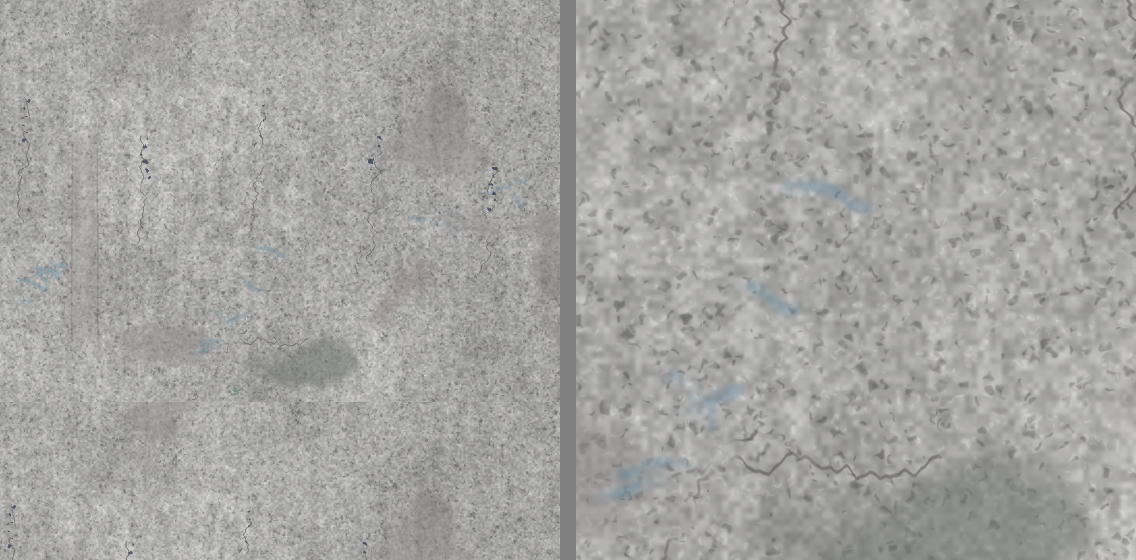
Left: the whole. Right: its middle third, enlarged.
This texture is drawn by a three.js fragment shader. Its source:

```glsl
// Weathered grey concrete wall with pits, smooth patches, cracks, chips and faded paint scuffs.
varying vec2 vUv;

const vec3 CONCRETE = vec3(0.657, 0.655, 0.649);
const vec3 MORTAR = vec3(0.590, 0.583, 0.573);
const vec3 SOOT = vec3(0.43, 0.445, 0.435);
const vec3 RUST = vec3(0.52, 0.46, 0.45);
const vec3 CHIP = vec3(0.23, 0.25, 0.34);
const vec3 CRACK = vec3(0.36, 0.355, 0.35);
const vec3 BLUE_PAINT = vec3(0.42, 0.54, 0.66);
const vec3 GREEN_PAINT = vec3(0.20, 0.53, 0.44);
const float SEAM = 0.283;

vec2 hash2(vec2 p) {
  vec3 q = fract(p.xyx * vec3(0.1031, 0.1030, 0.0973));
  q += dot(q, q.yzx + 33.33);
  return fract((q.xx + q.yz) * q.zy);
}

float noise(vec2 p) {
  vec2 i = floor(p), f = fract(p);
  f = f * f * (3.0 - 2.0 * f);
  float low = mix(hash2(i).x, hash2(i + vec2(1.0, 0.0)).x, f.x);
  float high = mix(hash2(i + vec2(0.0, 1.0)).x, hash2(i + 1.0).x, f.x);
  return mix(low, high, f.y);
}

float fbm(vec2 p) {
  float sum = 0.0, gain = 0.533;
  for (int i = 0; i < 4; i++) {
    sum += gain * noise(p);
    p = mat2(1.6, 1.2, -1.2, 1.6) * p + 7.3;
    gain *= 0.5;
  }
  return sum;
}

// Irregular specks, one per cell, present in the given share of cells
float specks(vec2 p, float cells, float share) {
  vec2 g = p * cells;
  g += 0.9 * vec2(noise(g * 1.7), noise(g * 1.7 + 31.0));
  float cover = 0.0;
  for (int k = 0; k < 9; k++) {
    vec2 cell = floor(g) + vec2(mod(float(k), 3.0), floor(float(k) / 3.0)) - 1.0;
    vec2 kind = hash2(cell + 51.7);
    float radius = mix(0.15, 0.5, kind.y * kind.y);
    float d = length(g - cell - hash2(cell));
    cover = max(cover, step(kind.x, share) * (1.0 - smoothstep(radius * 0.4, radius + 0.2, d)));
  }
  return cover;
}

// Soft tilted patch with a ragged rim
float blotch(vec2 p, vec2 centre, vec2 radius, float angle) {
  float c = cos(angle), s = sin(angle);
  vec2 q = mat2(c, -s, s, c) * (p - centre) / radius;
  return 1.0 - smoothstep(0.45, 1.25, length(q) + 2.0 * (fbm(p * 15.0) - 0.5));
}

// Distance to a wandering line from a to b
float wander(vec2 p, vec2 a, vec2 b, float sway) {
  vec2 ab = b - a;
  float t = clamp(dot(p - a, ab) / dot(ab, ab), 0.0, 1.0);
  float offset = sway * (fbm(vec2(t * length(ab) * 45.0, a.x * 91.0)) - 0.5);
  return length(p - a - ab * t - normalize(vec2(-ab.y, ab.x)) * offset);
}

float crack(vec2 p, vec2 a, vec2 b) {
  float d = wander(p, a, b, 0.04);
  return (1.0 - smoothstep(0.0003, 0.0019, d)) * smoothstep(0.15, 0.5, noise(p * 45.0));
}

// Column of small chips below a head point
float chips(vec2 p, vec2 head) {
  float cover = 0.0;
  vec2 ragged = 0.006 * vec2(noise(p * 190.0), noise(p * 190.0 + 40.0));
  for (int i = 0; i < 6; i++) {
    vec2 r = hash2(vec2(float(i) * 3.1, head.x * 97.0));
    vec2 q = p + ragged - head - vec2((r.x - 0.5) * 0.018, -0.014 * float(i));
    float size = mix(0.001, 0.0045, r.y);
    cover = max(cover, 1.0 - smoothstep(size - 0.001, size + 0.001, length(q)));
  }
  return cover;
}

// Faded brush strokes strewn between two points
float scuffs(vec2 p, vec2 a, vec2 b) {
  float cover = 0.0;
  for (int i = 0; i < 6; i++) {
    vec2 r = hash2(vec2(float(i) + 2.5, a.x * 83.0));
    vec2 start = mix(a, b, float(i) / 5.0) + (r - 0.5) * 0.05;
    float d = wander(p, start, start + vec2(0.04 * r.y + 0.012, mix(-0.05, 0.02, r.x)), 0.02);
    cover = max(cover, 1.0 - smoothstep(0.001, 0.007, d));
  }
  return cover * smoothstep(0.2, 0.6, fbm(p * 60.0));
}

void main() {
  // The sheet starts again, slightly shifted, below the seam
  vec2 p = vUv + step(vUv.y, SEAM) * vec2(0.026, 0.725);
  // Smooth patches and the trowelled band
  float mortar = max(blotch(p, vec2(0.32, 0.97), vec2(0.05, 0.11), -0.6), blotch(p, vec2(0.79, 0.75), vec2(0.085, 0.13), 0.4));
  mortar = max(mortar, blotch(p, vec2(0.99, 0.5), vec2(0.05, 0.11), 0.1));
  float span = smoothstep(0.36, 0.42, p.y) * (1.0 - smoothstep(0.7, 0.8, p.y));
  float across = abs(p.x - 0.149 - 0.004 * noise(p * 9.0));
  float band = span * (1.0 - smoothstep(0.016, 0.03, across));
  float groove = span * (1.0 - smoothstep(0.0005, 0.0025, abs(across - 0.023)));
  // Clouds, vertical weathering, grain, pits and flaking
  float tone = 0.17 * (fbm(p * 4.5) - 0.5) + 0.06 * (noise(p * vec2(80.0, 6.0)) - 0.5);
  float grain = 0.14 * (noise(p * 270.0) - 0.5) + 0.07 * (noise(p * 130.0 + 9.0) - 0.5) + 0.09 * (fbm(p * 45.0) - 0.5);
  grain += 0.06 * specks(p + 3.0, 170.0, 0.25) - 0.13 * specks(p, 155.0, 0.23);
  float flaking = blotch(p, vec2(0.3, 0.69), vec2(0.2, 0.15), 0.3) * smoothstep(0.45, 0.65, fbm(p * vec2(50.0, 34.0)));
  tone += grain * (1.0 - 0.5 * max(mortar, 0.7 * band)) + 0.06 * flaking;
  vec3 colour = mix(CONCRETE, MORTAR, 0.85 * mortar + 0.35 * band) + tone;
  // Stains and faded paint
  colour = mix(colour, SOOT, 0.5 * blotch(p, vec2(0.57, 0.355), vec2(0.075, 0.035), 0.1));
  colour = mix(colour, MORTAR - 0.05, 0.5 * blotch(p, vec2(0.29, 0.38), vec2(0.08, 0.05), 0.0));
  colour = mix(colour, RUST, 0.4 * blotch(p, vec2(0.71, 0.475), vec2(0.06, 0.03), 0.6));
  float paint = max(scuffs(p, vec2(0.33, 0.35), vec2(0.46, 0.54)), scuffs(p, vec2(0.03, 0.48), vec2(0.09, 0.54)));
  paint = max(paint, 0.7 * scuffs(p, vec2(0.74, 0.6), vec2(0.92, 0.67)));
  colour = mix(colour, mix(BLUE_PAINT, GREEN_PAINT, 0.35 * noise(p * 14.0)), 0.4 * paint);
  colour = mix(colour, GREEN_PAINT, 0.7 * specks(p, 155.0, 1.0) * smoothstep(0.012, 0.004, length(p - vec2(0.422, 0.3))));
  // Cracks with chips at their heads
  float cracks = max(crack(p, vec2(0.4, 0.39), vec2(0.55, 0.39)), crack(p, vec2(0.44, 0.41), vec2(0.34, 0.29)));
  float chipped = 0.0;
  for (int i = 0; i < 5; i++) {
    vec2 head = vec2(0.052 + 0.207 * float(i), mix(0.68, 0.86, hash2(vec2(float(i), 4.0)).x));
    chipped = max(chipped, chips(p, head));
    cracks = max(cracks, crack(p, head, head - vec2(0.012, 0.22)));
  }
  colour = mix(colour, CRACK, 0.6 * max(cracks, 0.4 * groove));
  gl_FragColor = vec4(mix(colour, CHIP, 0.8 * chipped), 1.0);
}
```
